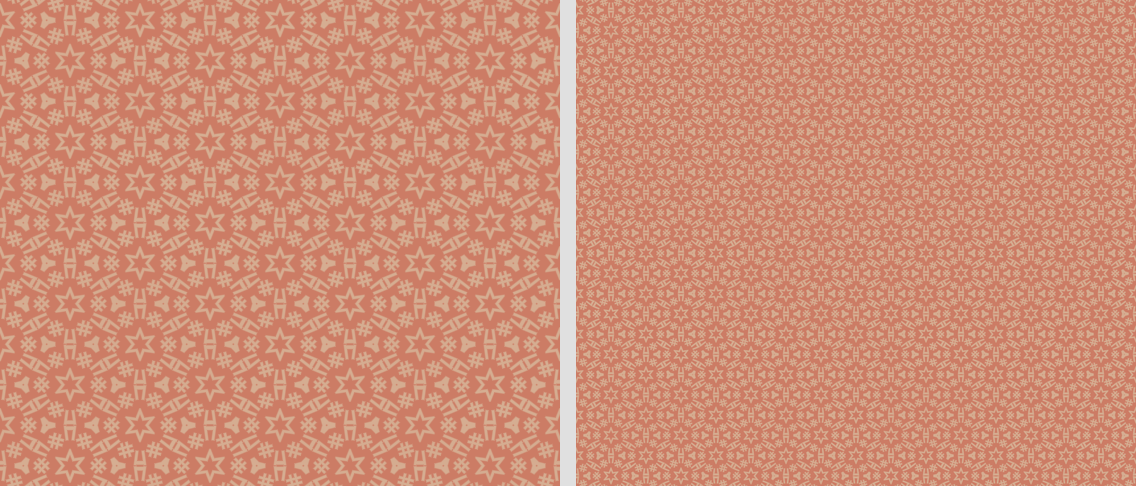
Left, the tile; right, the same tile 2 across and 2 down.
Reproduce this pattern procedurally as a Shadertoy shader.

```glsl
#define REPEATS vec2(4.0, 6.0)
#define PITCH 166.0
#define SOFTNESS 2.0
#define STROKE 3.0
#define HASH_RADIUS 58.5
#define HASH_REACH 15.8
#define HASH_GAP 5.2
#define WEAR 0.08
#define GROUND vec3(0.80, 0.485, 0.395)
#define CREAM vec3(0.835, 0.685, 0.575)

const float ROOT3 = 1.7320508;

float hash(uvec2 cell) {
    uint h = cell.x * 1597334677u ^ cell.y * 3812015801u;
    h = (h ^ (h >> 15)) * 2246822519u;
    return float((h ^ (h >> 13)) & 65535u) / 65535.0;
}

// Value noise that wraps after "period" cells
float wrappedNoise(vec2 p, vec2 period) {
    vec2 i = floor(p), f = fract(p);
    f = f * f * (3.0 - 2.0 * f);
    uvec2 a = uvec2(mod(i, period)), b = uvec2(mod(i + 1.0, period));
    return mix(mix(hash(a), hash(uvec2(b.x, a.y)), f.x),
               mix(hash(uvec2(a.x, b.y)), hash(b), f.x), f.y);
}

// Straight stroke with flat ends
float bar(vec2 p, vec2 a, vec2 b, float halfWidth) {
    vec2 along = normalize(b - a);
    vec2 d = p - 0.5 * (a + b);
    return max(abs(dot(d, along)) - 0.5 * length(b - a),
               abs(dot(d, vec2(-along.y, along.x))) - halfWidth);
}

// Hollow six-pointed star, one blunt tip along +y
float starOutline(vec2 p) {
    const vec2 tip = vec2(0.0, 38.0), notch = vec2(9.0, 15.6);
    vec2 edge = normalize(notch - tip);
    float d = dot(p - tip, vec2(-edge.y, edge.x));
    return max(abs(d + STROKE) - STROKE, p.y - 34.5);
}

// Two pairs of crossed bars, set diagonally
float lattice(vec2 p) {
    vec2 r = abs(vec2(p.x + p.y, p.x - p.y)) * 0.70711;
    vec2 bars = abs(r - HASH_GAP) - 0.95 * STROKE;
    return min(max(r.x - HASH_REACH, bars.y), max(r.y - HASH_REACH, bars.x));
}

// Open-ended spindle: splayed legs, crossbar and a lens slit
float spindle(vec2 p) {
    float legs = bar(p, vec2(6.0, 31.0), vec2(10.0, 1.0), STROKE);
    float crossbar = max(p.x - 10.0, abs(p.y - 6.0) - 4.0);
    float slit = 2.0 * (1.0 - p.x / 13.0) - p.y;
    return max(min(legs, crossbar), slit);
}

// One half arm of the three-armed piece, with a pinhole at its centre
float trefoil(vec2 p) {
    const vec2 armEnd = vec2(18.0, 4.5), waist = vec2(4.5, 7.8);
    vec2 side = normalize(waist - armEnd);
    float flank = dot(p - armEnd, vec2(side.y, -side.x));
    return max(max(p.x - armEnd.x, flank), 1.4 - length(p));
}

// Offset to the closest star on the hexagonal grid
vec2 nearestStar(vec2 uv) {
    vec2 scale = PITCH * vec2(ROOT3, 1.0);
    vec2 a = (fract(uv + vec2(0.5, 0.75)) - 0.5) * scale;
    vec2 b = (fract(uv + vec2(0.0, 0.25)) - 0.5) * scale;
    return dot(a, a) < dot(b, b) ? a : b;
}

void mainImage(out vec4 fragColor, in vec2 fragCoord) {
    vec2 uv = fragCoord / iResolution.xy * REPEATS;

    // Fold the hexagon into a single 30 degree wedge
    vec2 axis = vec2(0.5, 0.5 * ROOT3), across = vec2(axis.y, -axis.x);
    vec2 p = abs(nearestStar(uv));
    p -= 2.0 * max(dot(p, across), 0.0) * across;
    p.x = abs(p.x);

    // Place the four motifs
    vec2 corner = 0.5 * PITCH * vec2(1.0 / ROOT3, 1.0);
    float d = starOutline(p);
    d = min(d, lattice(vec2(dot(p, across), dot(p, axis) - HASH_RADIUS)));
    d = min(d, spindle(vec2(p.x, corner.y - p.y)));
    d = min(d, trefoil(corner - p));

    // Soft edges and slight fading of the cream
    float pixel = PITCH * REPEATS.y / iResolution.y;
    float soft = max(SOFTNESS, 0.7 * pixel);
    float cover = 1.0 - smoothstep(-soft, soft, d);
    cover *= 1.0 - WEAR * wrappedNoise(uv * 2.0, REPEATS * 2.0);
    fragColor = vec4(mix(GROUND, CREAM, cover), 1.0);
}
```
